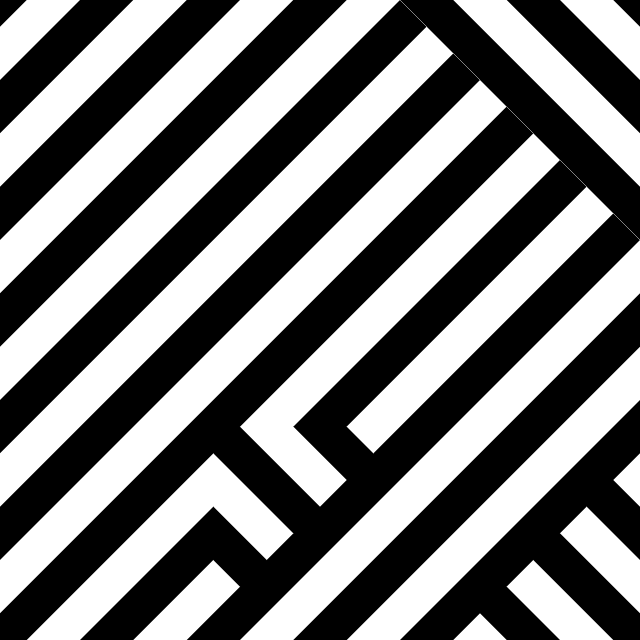
Reproduce this pattern procedurally as a Shadertoy shader.

```glsl
// Black and white diagonal stripes meeting at right angles, with a pair of
// back-to-back chevrons folded into the lower left. Stripes are signed fields
// in rotated coordinates, clipped to regions and then joined by max.

const float GRID = 24.0;          // units across the canvas
const float PERIOD = 4.0;         // one white and one black stripe
const float UPPER_SEAM = 15.0;    // rising bars stop here at the upper right
const float LOWER_SEAM = 41.0;    // falling bars begin here at the lower right
const float FOLD_START = 24.0;    // band that holds the chevrons
const float FOLD_END = 31.0;      // cut ends of the chevron arms
const float FOLD_AXIS = -8.0;     // mirror line between the chevrons
const vec3 INK = vec3(0.0);
const vec3 PAPER = vec3(1.0);

// Positive inside white stripes, zero at their edges.
float stripeField(float t) {
    return 0.25 * PERIOD - abs(mod(t, PERIOD) - 0.5 * PERIOD);
}

// Nested right-angle bends, mirrored about the fold axis.
float chevronField(float across, float along) {
    float bend = min(across - FOLD_START, abs(along - FOLD_AXIS));
    return min(stripeField(bend), FOLD_END - across);
}

void mainImage(out vec4 fragColor, in vec2 fragCoord) {
    vec2 p = fragCoord / iResolution.xy;
    p = GRID * vec2(p.x, 1.0 - p.y);

    // Diagonal axes: across the rising bars, and along them.
    float across = p.x + p.y;
    float along = p.x - p.y;

    // Rising bars, with the chevron band replacing part of them.
    bool inFold = across > FOLD_START && across < FOLD_END + 1.0;
    float rising = inFold ? chevronField(across, along) : stripeField(across);
    rising = min(rising, min(UPPER_SEAM - along, LOWER_SEAM - 1.0 - across));

    // Falling bars in the two right-hand corners.
    float corners = max(along - UPPER_SEAM, across - LOWER_SEAM);
    float falling = min(stripeField(along), corners);

    // Smooth edges about one pixel wide.
    float pixel = sqrt(2.0) * GRID / min(iResolution.x, iResolution.y);
    float white = clamp(0.5 + max(rising, falling) / pixel, 0.0, 1.0);
    fragColor = vec4(mix(INK, PAPER, white), 1.0);
}
```
